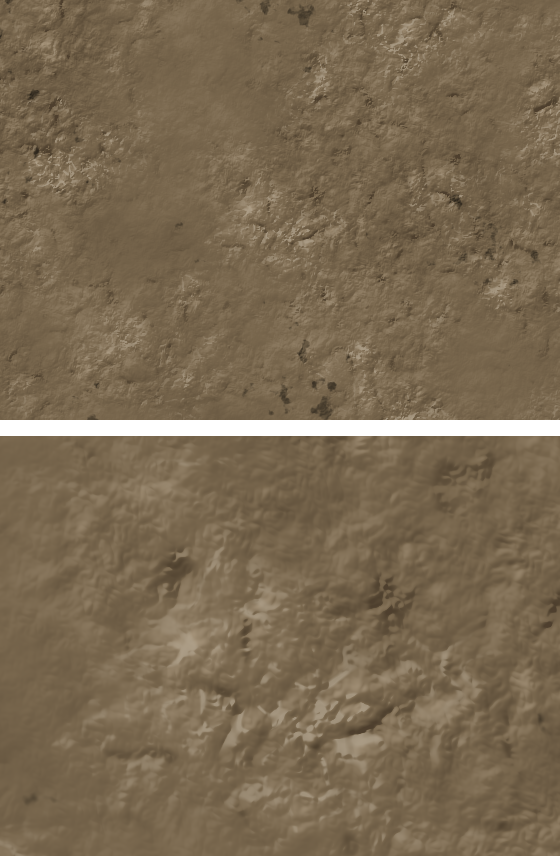
Top: the whole. Bottom: its middle third, enlarged.
This texture is drawn by a WebGL 2 fragment shader. Its source:

```glsl
#version 300 es
precision highp float;
// Wet brown mud: smooth flats broken by patches of lumpy, crumbled ground.
// A noise height field is lit from the upper left by its slope and darkened in
// its hollows; short nicks, clustered pits and a crackled sheen lie on top.

uniform vec2 u_resolution;
out vec4 fragColor;

const vec3 PIT_COLOR   = vec3(0.27, 0.23, 0.17);
const vec3 DARK_MUD    = vec3(0.36, 0.30, 0.22);
const vec3 MID_MUD     = vec3(0.472, 0.402, 0.302);
const vec3 LIGHT_MUD   = vec3(0.62, 0.55, 0.45);
const vec3 GLINT_COLOR = vec3(0.70, 0.65, 0.57);

const vec2  LIGHT_DIR    = vec2(-0.55, 0.83);
const float SLOPE_STEP   = 0.0026;  // sampling distance, canvas heights
const float LUMP_FREQ    = 9.0;
const float LUMP_HEIGHT  = 0.026;
const float FOLD_FREQ    = 15.0;
const float FOLD_HEIGHT  = 0.032;
const float WARP_AMOUNT  = 0.007;
const float BASE_TONE    = 0.0;
const float RELIEF_TONE  = 0.46;
const float HOLLOW_TONE  = 0.75;
const float GRAIN_TONE   = 0.30;
const float BROAD_TONE   = 0.44;
const float SHEEN_TONE   = 0.22;
const float NICK_TONE    = 0.85;
const float GLINT_AMOUNT = 0.62;
const float PIT_LEVEL    = 0.84;

const mat2 OCTAVE_TURN = mat2(0.8, 0.6, -0.6, 0.8);

vec2 hash22(vec2 p) {
  vec3 q = fract(p.xyx * vec3(0.1031, 0.1030, 0.0973));
  q += dot(q, q.yzx + 33.33);
  return fract((q.xx + q.yz) * q.zy);
}

float cornerSlope(vec2 cell, vec2 offset) {
  return dot(hash22(cell) * 2.0 - 1.0, offset);
}

// Gradient noise, roughly -0.7 to 0.7
float noise(vec2 p) {
  vec2 i = floor(p), f = p - i;
  vec2 u = f * f * f * (f * (f * 6.0 - 15.0) + 10.0);
  vec2 e = vec2(1.0, 0.0);
  float low  = mix(cornerSlope(i, f), cornerSlope(i + e, f - e), u.x);
  float high = mix(cornerSlope(i + e.yx, f - e.yx), cornerSlope(i + 1.0, f - 1.0), u.x);
  return 1.25 * mix(low, high, u.y);
}

float fbm(vec2 p, int octaves) {
  float sum = 0.0, amp = 1.0;
  for (int i = 0; i < octaves; i++) {
    sum += amp * noise(p);
    p = OCTAVE_TURN * p * 2.03 + 17.3;
    amp *= 0.5;
  }
  return sum;
}

// Rounded lumps that meet in narrow valleys
float folds(vec2 p) {
  float sum = 0.0, amp = 1.0;
  for (int i = 0; i < 4; i++) {
    float n = noise(p);
    sum += amp * sqrt(n * n + 0.002);
    p = OCTAVE_TURN * p * 2.07 + 9.1;
    amp *= 0.5;
  }
  return sum;
}

// Gently bends the plane
vec2 warpMud(vec2 p) {
  vec2 bend = vec2(fbm(p * 10.0 + 3.7, 2), fbm(p * 10.0 + 41.2, 2));
  return OCTAVE_TURN * (p + WARP_AMOUNT * bend);
}

float mudHeight(vec2 p) {
  vec2 q = warpMud(p);
  return LUMP_HEIGHT * fbm(q * LUMP_FREQ + 5.0, 5)
       + FOLD_HEIGHT * folds(q * FOLD_FREQ + 60.0);
}

void main() {
  vec2 p = gl_FragCoord.xy / u_resolution.y;
  vec2 q = warpMud(p);

  // Where the ground is churned, in small scattered areas, and where it is wet
  float churned = smoothstep(-0.40, 0.28, fbm(p * 2.3 + 12.4, 4));
  float scatter = smoothstep(-0.35, 0.35, fbm(p * 12.0 + 66.0, 3));
  float rough = mix(0.25, 1.25, churned * mix(0.45, 1.1, scatter));
  float wet = smoothstep(-0.10, 0.40, fbm(p * 4.2 + 27.8, 4)) * rough;

  // Directional relief with softened extremes, darker in the hollows
  float slope = (mudHeight(p) - mudHeight(p + LIGHT_DIR * SLOPE_STEP)) / SLOPE_STEP;
  float shade = rough * slope / (1.0 + 0.3 * abs(slope));
  float hollow = folds(q * FOLD_FREQ + 60.0) - 0.42;
  float tone = BASE_TONE + RELIEF_TONE * shade + HOLLOW_TONE * rough * hollow;
  tone += BROAD_TONE * fbm(p * 3.1 + 81.0, 4) + SHEEN_TONE * (wet - 0.3);
  tone += GRAIN_TONE * rough * fbm(p * 62.0, 2);

  // Short dark nicks where shadowed sides run into valleys
  float valley = 1.0 - smoothstep(0.02, 0.16, abs(noise(q * FOLD_FREQ + 60.0)));
  float broken = smoothstep(0.08, 0.34, fbm(p * 18.0 + 33.0, 3));
  float overhang = smoothstep(-0.25, 0.35, -shade);
  tone -= NICK_TONE * valley * broken * overhang * rough;

  vec3 color = tone < 0.0 ? mix(MID_MUD, DARK_MUD, min(-tone, 1.5))
                          : mix(MID_MUD, LIGHT_MUD, min(tone, 1.2));

  // Ragged pits gathered in a few clusters
  float pitField = fbm(p * 20.0 + 7.0, 4) + 1.3 * noise(p * 2.7 + 50.6) - 0.3 * hollow;
  float pit = smoothstep(PIT_LEVEL - 0.10, PIT_LEVEL + 0.18, pitField);
  color = mix(color, PIT_COLOR * (1.0 + 0.5 * shade), 0.8 * pit);

  // Crackled wet highlights on ground that faces the light
  float crackle = 1.0 - smoothstep(0.03, 0.20, abs(noise(q * 46.0 + 2.0)));
  float glint = smoothstep(-0.10, 0.55, shade) * crackle * wet * (1.0 - pit);
  color = mix(color, GLINT_COLOR, GLINT_AMOUNT * min(glint, 1.0));

  fragColor = vec4(color, 1.0);
}
```
